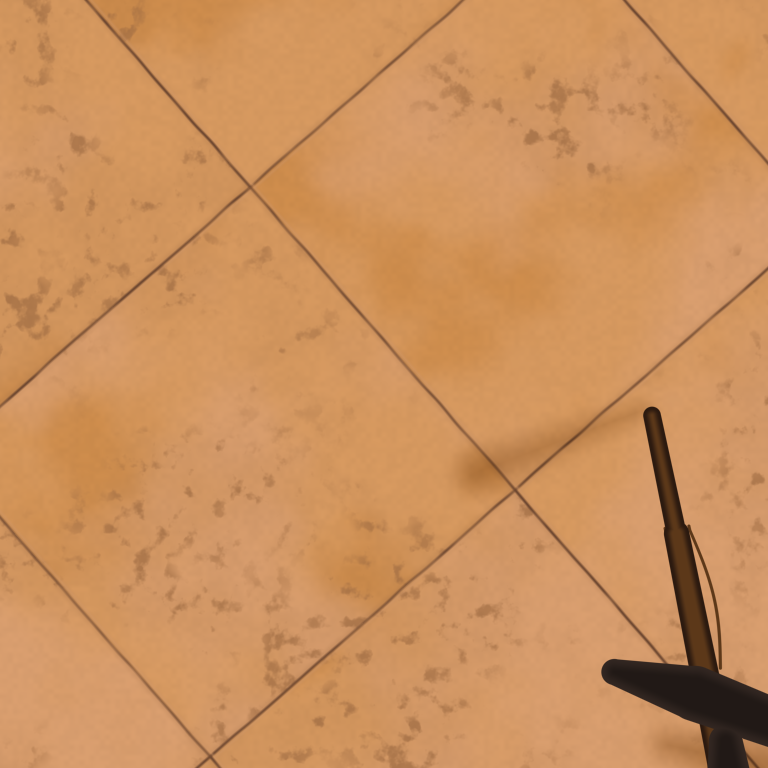
Write a Shadertoy shader that draws this texture.

```glsl
const vec3 CLAY = vec3(0.835, 0.595, 0.37);
const vec3 ROSE = vec3(0.845, 0.615, 0.43);
const vec3 OCHRE = vec3(0.79, 0.53, 0.27);
const vec3 STAIN = vec3(0.62, 0.42, 0.26);
const vec3 GROUT = vec3(0.43, 0.28, 0.19);
const vec3 BROWN = vec3(0.36, 0.22, 0.10);
const vec3 DARK_BROWN = vec3(0.17, 0.10, 0.06);
const vec3 RUBBER = vec3(0.15, 0.115, 0.10);

// Tile lattice: one corner and two edge vectors
const vec2 CORNER = vec2(0.3255, 0.7565);
const vec2 EDGE_U = vec2(0.345, -0.3945);
const vec2 EDGE_V = vec2(0.397, 0.3477);

float hash(vec2 p) {
    return fract(sin(dot(p, vec2(127.1, 311.7))) * 43758.5);
}

float noise(vec2 p) {
    vec2 i = floor(p), f = fract(p);
    f = f * f * (3.0 - 2.0 * f);
    return mix(mix(hash(i), hash(i + vec2(1, 0)), f.x),
               mix(hash(i + vec2(0, 1)), hash(i + vec2(1, 1)), f.x), f.y);
}

float fbm(vec2 p) {
    float sum = 0.0, amp = 0.533;
    for (int i = 0; i < 4; i++) {
        sum += amp * noise(p);
        p = mat2(1.6, 1.2, -1.2, 1.6) * p + 7.3;
        amp *= 0.5;
    }
    return sum;
}

// Signed distance to a capsule whose radius runs from ra to rb
float taper(vec2 p, vec2 a, vec2 b, float ra, float rb) {
    vec2 d = b - a;
    float h = clamp(dot(p - a, d) / dot(d, d), 0.0, 1.0);
    return length(p - a - d * h) - mix(ra, rb, h);
}

float cover(float dist, float soft) {
    return 1.0 - smoothstep(-soft, soft, dist);
}

// Mottled clay with clustered small stains, shifted for each tile
vec3 clay(vec2 p, vec2 tile) {
    vec2 q = p + 9.0 * vec2(hash(tile), hash(tile + 4.7));
    float cloud = fbm(q * 5.0);
    vec3 col = mix(CLAY, OCHRE, 0.75 * smoothstep(0.50, 0.78, cloud));
    float rosy = fbm(q * 4.0 + 20.0) + 0.22 * (p.x - p.y);
    col = mix(col, ROSE, smoothstep(0.40, 0.72, rosy));
    float cluster = smoothstep(0.44, 0.68, fbm(q * 7.0 + 40.0));
    float specks = smoothstep(0.55, 0.76, fbm(q * 48.0));
    col = mix(col, STAIN, cluster * (0.10 + 0.62 * specks));
    return col * (0.985 + 0.03 * noise(p * 150.0));
}

// One family of joints; across and along are lattice coordinates
vec3 joint(vec3 col, float across, float along, float size, float seed, float px) {
    float row = round(across);
    float offset = (across - row) * size;
    float strength = mix(0.6, 1.0, hash(vec2(row + seed, floor(along))));
    strength *= 0.7 + 0.5 * noise(vec2(along * 22.0, row + seed));
    float wobble = 0.0016 * (noise(vec2(along * 14.0, row + seed)) - 0.5);
    col = mix(col, STAIN, 0.28 * cover(abs(offset) - 0.004, 0.006));
    col = mix(col, ROSE, 0.45 * cover(abs(offset - 0.0045) - 0.001, 0.002 + px));
    return mix(col, GROUT, min(strength, 1.0) * cover(abs(offset + wobble) - 0.0017, 0.0008 + px));
}

// Tapered pole with thin cables, a broad foot and a base
vec3 stand(vec3 col, vec2 p, float px) {
    vec2 top = vec2(0.849, 0.459), sleeve = vec2(0.881, 0.305), base = vec2(0.944, -0.01);
    for (int i = 0; i < 2; i++) {
        float side = float(i);
        float bow = side * 0.012 * sin(clamp((0.31 - p.y) / 0.18, 0.0, 1.0) * 3.14);
        vec2 upper = mix(vec2(0.866, 0.312), vec2(0.897, 0.315), side);
        vec2 lower = mix(vec2(0.905, 0.13), vec2(0.938, 0.13), side);
        float cable = taper(p - vec2(bow, 0.0), upper, lower, 0.002, 0.002);
        col = mix(col, BROWN, cover(cable, px));
    }
    float rod = min(taper(p, top, sleeve, 0.0115, 0.013),
                    taper(p, sleeve, base, 0.0165, 0.020));
    vec3 metal = mix(DARK_BROWN, BROWN, smoothstep(0.002, 0.012, -rod));
    col = mix(col, metal, cover(rod, px));

    float foot = min(taper(p, vec2(0.800, 0.125), vec2(0.905, 0.097), 0.017, 0.036),
                     taper(p, vec2(0.905, 0.097), vec2(1.03, 0.050), 0.036, 0.031));
    foot = min(foot, taper(p, vec2(0.945, 0.035), vec2(0.950, -0.02), 0.022, 0.030));
    vec3 rubber = RUBBER * (0.85 + 0.45 * smoothstep(-0.018, 0.0, foot));
    return mix(col, rubber, cover(foot, px));
}

void mainImage(out vec4 fragColor, in vec2 fragCoord) {
    vec2 p = fragCoord / iResolution.y;
    float px = 0.75 / iResolution.y;

    // Tiled floor
    vec2 t = inverse(mat2(EDGE_U, EDGE_V)) * (p - CORNER);
    vec3 col = clay(p, floor(t));
    col = joint(col, t.x, t.y, length(EDGE_U), 3.0, px);
    col = joint(col, t.y, t.x, length(EDGE_V), 11.0, px);

    // Soft shadows
    float poleShade = cover(taper(p, vec2(0.835, 0.465), vec2(0.62, 0.385), 0.004, 0.022), 0.028);
    float footShade = cover(taper(p, vec2(0.87, 0.03), vec2(1.0, 0.0), 0.012, 0.03), 0.03);
    col *= mix(vec3(1.0), vec3(0.80, 0.74, 0.62), max(0.85 * poleShade, footShade));

    col = stand(col, p, px);
    fragColor = vec4(col, 1.0);
}
```
